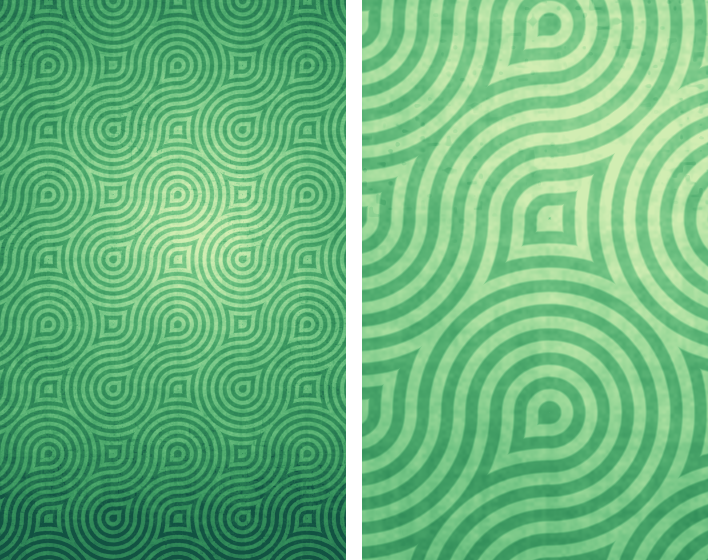
Left, the full canvas; right, a detail of the centre.
Write a WebGL 2 fragment shader that draws this pattern.

```glsl
#version 300 es
precision highp float;
// Interlocking striped drops: a checkerboard of ring centres whose bands flow
// into each other through flipped quarter-arc cells. A warm central glow, a dark
// lower edge and worn-paper noise shift each band along one green colour ramp.

uniform vec2 u_resolution;
out vec4 fragColor;

const float CELL = 0.1156;                  // ring centre to star centre, in heights
const vec2 RING_CENTRE = vec2(0.3177, 0.6523);
const float BANDS = 8.0;                    // stripes across one cell
const float BAND_SHIFT = 0.72;              // centre of the first pale stripe

float hash(vec2 p) {
  return fract(sin(dot(p, vec2(127.1, 311.7))) * 43758.5453);
}

float valueNoise(vec2 p) {
  vec2 i = floor(p);
  vec2 f = fract(p);
  f = f * f * (3.0 - 2.0 * f);
  float low = mix(hash(i), hash(i + vec2(1.0, 0.0)), f.x);
  float high = mix(hash(i + vec2(0.0, 1.0)), hash(i + 1.0), f.x);
  return mix(low, high, f.y);
}

float fbm(vec2 p) {
  float sum = 0.0;
  float gain = 0.5;
  for (int i = 0; i < 4; i++) {
    sum += gain * valueNoise(p);
    p = p * 2.03 + 17.3;
    gain *= 0.5;
  }
  return sum;
}

// Distance to the nearer of two opposite cell corners
float cornerDistance(vec2 f) {
  return min(length(f), length(f - 1.0));
}

// Continuous field: 0 at ring centres, 1 at star centres
float swirlField(vec2 g) {
  vec2 parity = mod(floor(g), 2.0);
  vec2 f = fract(g);
  vec2 mirrored = vec2(1.0 - f.x, f.y);
  if (parity.x != parity.y) return cornerDistance(mirrored);
  if (parity.x > 0.5) return 1.0 - cornerDistance(mirrored);
  return cornerDistance(f);
}

// 1 inside pale stripes, 0 inside dark ones
float stripes(float field, float blur) {
  float d = abs(fract(field * BANDS - BAND_SHIFT + 0.5) - 0.5);
  return 1.0 - smoothstep(0.25 - blur, 0.25 + blur, d);
}

// Brightness level of the sheet, in ramp steps
float lighting(vec2 p) {
  vec2 d = p - vec2(0.345, 0.595);
  float r2 = dot(d, d);
  float glow = 2.4 * exp(-r2 / 0.09) + 0.7 * exp(-r2 / 0.012);
  float lowerShade = 1.5 * (1.0 - smoothstep(0.0, 0.27, p.y));
  float upperShade = 0.3 * smoothstep(0.85, 1.0, p.y);
  return 2.1 + glow - lowerShade - upperShade;
}

// Stains, woven streaks, grain and dark specks, in ramp steps
float wear(vec2 p) {
  float stains = fbm(p * 14.0) - 0.47;
  float mottling = fbm(p * 75.0) - 0.47;
  float streaks = valueNoise(p * vec2(230.0, 22.0)) + valueNoise(p * vec2(22.0, 230.0)) - 1.0;
  float grain = valueNoise(p * 420.0) - 0.5;
  float specks = smoothstep(0.73, 0.9, valueNoise(p * 260.0))
               * smoothstep(0.45, 0.65, fbm(p * 9.0 + 5.0));
  return 0.6 * stains + 0.8 * mottling + 0.35 * streaks + 0.45 * grain - 0.6 * specks;
}

vec3 greenRamp(float level) {
  vec3 ramp[7] = vec3[7](
    vec3(0.07, 0.32, 0.26), vec3(0.15, 0.47, 0.32), vec3(0.21, 0.57, 0.36),
    vec3(0.31, 0.67, 0.43), vec3(0.45, 0.77, 0.52), vec3(0.63, 0.86, 0.61),
    vec3(0.82, 0.93, 0.70));
  float t = clamp(level, 0.0, 5.999);
  int i = int(t);
  return mix(ramp[i], ramp[i + 1], fract(t));
}

void main() {
  vec2 p = gl_FragCoord.xy / u_resolution.y;
  float blur = 0.04 + 0.5 * BANDS / (CELL * u_resolution.y);
  float pale = stripes(swirlField((p - RING_CENTRE) / CELL), min(blur, 0.24));

  float level = lighting(p) + mix(-0.85, 0.85, pale) + wear(p);
  fragColor = vec4(greenRamp(level), 1.0);
}
```
